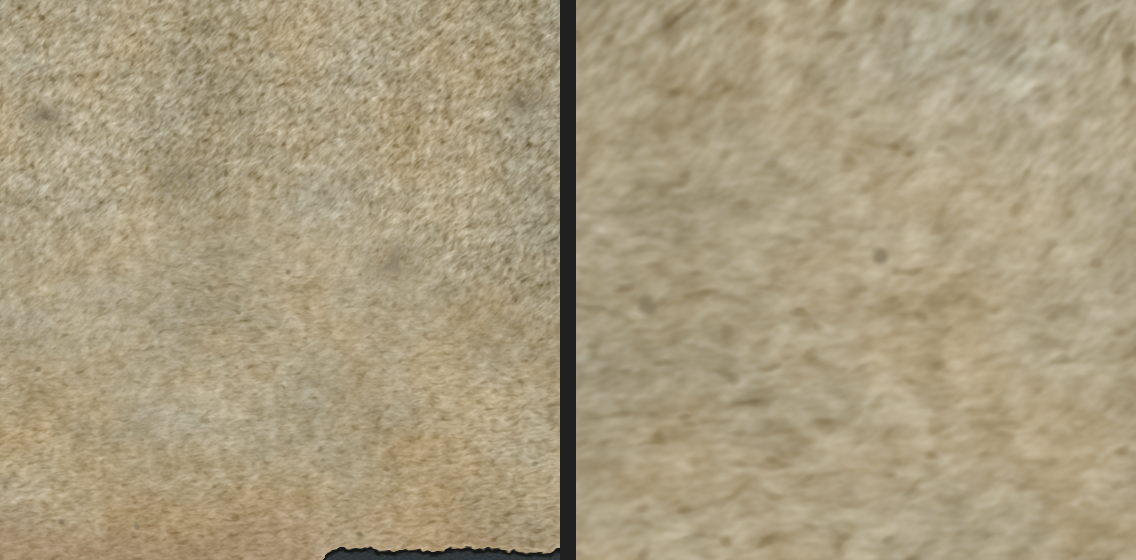
Left: the whole. Right: its middle third, enlarged.
A Shadertoy shader for this texture:

```glsl
// Draws a sheet of pale felted hide with soft stains and a torn lower edge.

const vec3 HIDE = vec3(0.662, 0.612, 0.498);
const vec3 TONE_STEP = vec3(0.160, 0.172, 0.190);
const vec3 COOL_TINT = vec3(-0.030, 0.000, 0.032);
const vec3 WARM_EDGE = vec3(0.60, 0.50, 0.38);
const vec3 STAIN = vec3(0.34, 0.30, 0.22);
const vec3 BACKING = vec3(0.20, 0.225, 0.235);
const vec3 SHADOW = vec3(0.085, 0.085, 0.08);

float hash(vec2 p) {
    return fract(sin(dot(p, vec2(127.1, 311.7))) * 43758.5453);
}

vec2 rotate(vec2 p, float angle) {
    float c = cos(angle), s = sin(angle);
    return vec2(c * p.x + s * p.y, c * p.y - s * p.x);
}

// Slope contribution of one lattice corner
float corner(vec2 cell, vec2 offset) {
    float angle = 6.2832 * hash(cell);
    return dot(vec2(cos(angle), sin(angle)), offset);
}

// Gradient noise, roughly -0.6 to 0.6
float noise(vec2 p) {
    vec2 i = floor(p), f = fract(p);
    vec2 u = f * f * f * (f * (f * 6.0 - 15.0) + 10.0);
    vec2 e = vec2(1.0, 0.0);
    float low = mix(corner(i, f), corner(i + e.xy, f - e.xy), u.x);
    float high = mix(corner(i + e.yx, f - e.yx), corner(i + e.xx, f - e.xx), u.x);
    return mix(low, high, u.y);
}

float fbm(vec2 p) {
    float sum = 0.0, amp = 1.0;
    for (int k = 0; k < 4; k++) {
        sum += amp * noise(p);
        p = rotate(p, 0.8) * 2.03 + 17.3;
        amp *= 0.55;
    }
    return sum;
}

// Streaked noise whose long axis points along the given angle
float streaks(vec2 p, float angle, vec2 frequency) {
    return noise(rotate(p, angle) * frequency);
}

// Fibres lean diagonally where lean is 1 and lie almost flat where it is 0
float fibres(vec2 p, vec2 frequency, float lean) {
    return mix(streaks(p, 0.12, frequency), streaks(p, 0.75, frequency), lean);
}

// Broad blotches with ragged, mottled borders
float stains(vec2 p, float mottle) {
    float cover = 0.0;
    for (int k = 0; k < 4; k++) {
        float n = float(k);
        vec2 centre = vec2(fract(n * 0.618 + 0.08), 0.45 + 0.4 * fract(n * 0.36 + 0.85));
        float radius = 0.018 + 0.022 * hash(vec2(n, 4.0));
        float d = length((p - centre) * vec2(0.85, 1.1)) / radius;
        float strength = 0.010 / radius;
        cover += strength * exp(-d * d) * clamp(0.9 + 2.2 * mottle, 0.1, 1.6);
    }
    return min(cover, 0.8);
}

// Sparse small specks, one candidate per grid cell
float specks(vec2 p, float count) {
    vec2 cell = floor(p * count);
    vec2 centre = 0.2 + 0.6 * vec2(hash(cell + 3.1), hash(cell + 8.7));
    float d = length(fract(p * count) - centre) / count;
    float present = step(0.78, hash(cell + 5.5));
    return present * (1.0 - smoothstep(0.002, 0.008, d));
}

// Height of the torn border along the bottom
float tornHeight(float x) {
    float ragged = 0.010 * noise(vec2(x * 17.0, 2.5)) + 0.006 * noise(vec2(x * 75.0, 7.5));
    return mix(-0.02, 0.018 + ragged, smoothstep(0.555, 0.595, x));
}

void mainImage(out vec4 fragColor, in vec2 fragCoord) {
    vec2 p = fragCoord / iResolution.y;
    float pixel = 1.0 / iResolution.y;

    // Layers of relief, from clouds down to fine hair
    vec2 warped = p + 0.006 * vec2(noise(p * 24.0), noise(p * 24.0 + 40.0));
    float clouds = fbm(p * 4.0 + 2.0);
    float lean = smoothstep(0.15, 0.75, p.y + 0.4 * noise(p * 3.0));
    float mottle = noise(warped * 32.0 + 11.0);
    float grain = fibres(warped, vec2(58.0, 92.0), lean);
    float strands = fibres(warped + 3.0, vec2(75.0, 190.0), lean);
    float hair = fibres(p + 7.0, vec2(150.0, 260.0), lean);
    float pits = smoothstep(0.12, 0.5, fibres(warped + 5.0, vec2(62.0, 105.0), lean));

    // Tone, gentler towards the bottom
    float relief = 0.55 * mottle + 0.75 * grain + 0.55 * strands + 0.35 * hair - 0.55 * pits;
    float tone = 0.10 + 0.38 * clouds + relief * mix(0.75, 1.05, lean);
    tone -= 0.16 * smoothstep(0.65, 1.0, p.x) * smoothstep(0.3, 0.6, p.y);
    vec3 color = HIDE + TONE_STEP * tone;

    // Cool drifts above, yellow and rosy warmth below
    float cool = fbm(p * vec2(4.5, 6.0) + 31.0) + 0.35 * hair;
    color += COOL_TINT * (cool + 0.5 * smoothstep(0.1, 0.6, p.y) - 0.4);
    float warmth = 1.0 - smoothstep(0.0, 0.15, p.y + 0.06 * noise(p * vec2(5.0, 9.0)));
    color = mix(color, WARM_EDGE + 0.7 * TONE_STEP * tone, warmth * mix(0.75, 0.3, p.x));

    // Stains and specks
    color = mix(color, STAIN, stains(warped, mottle + grain));
    color = mix(color, STAIN, 0.4 * specks(warped, 7.0));

    // Torn edge with a frayed rim, a shadow and the backing below it
    float depth = tornHeight(p.x) + 0.004 * strands - p.y;
    color += 0.06 * smoothstep(-0.012, -0.002, depth);
    vec3 below = mix(SHADOW, BACKING + 0.05 * hair, smoothstep(0.003, 0.011, depth));
    color = mix(color, below, smoothstep(-pixel, pixel, depth));

    fragColor = vec4(clamp(color, 0.0, 1.0), 1.0);
}
```
